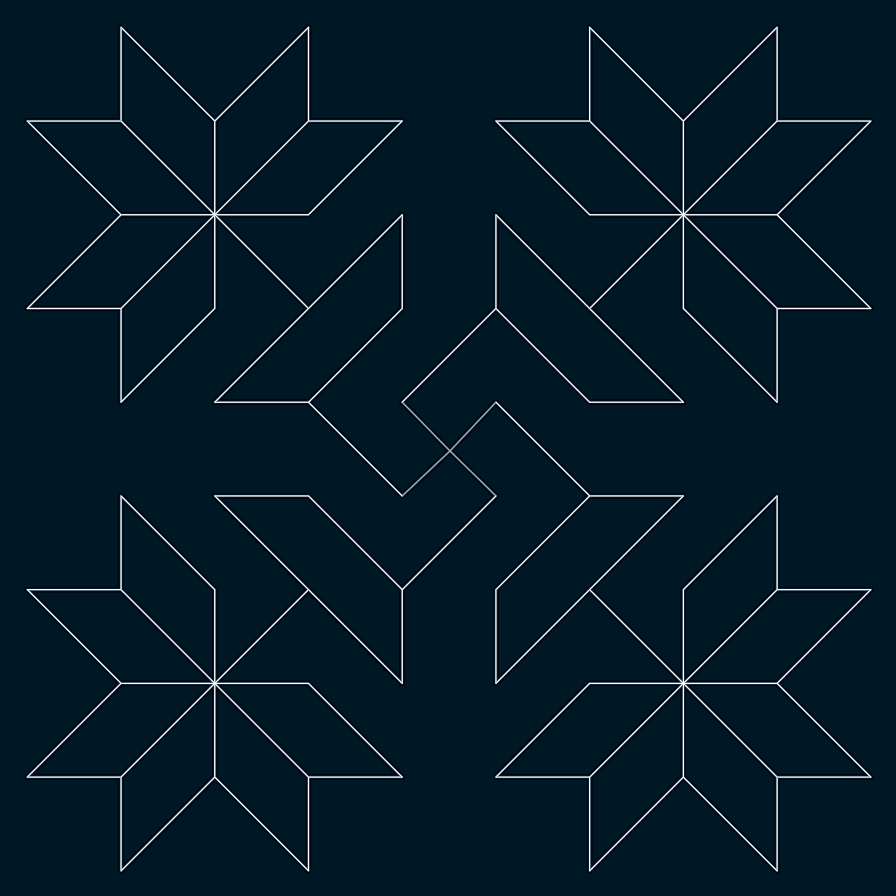
A WebGL 2 fragment shader for this pattern:

```glsl
#version 300 es
precision highp float;
// Four outlined eight-point stars around interlocking chevrons, on dark navy.
// Folding the plane reduces stars and chevrons to a few segments; a rotation
// loop adds the links that turn around the middle.
uniform vec2 u_resolution;
out vec4 fragColor;

float segment(vec2 p, vec2 a, vec2 b) {
    vec2 ab = b - a;
    vec2 ap = p - a;
    return length(ap - ab * clamp(dot(ap, ab) / dot(ab, ab), 0.0, 1.0));
}

// Mirror across the diagonal so that x >= y.
vec2 foldDiagonal(vec2 p) {
    return p.y > p.x ? p.yx : p;
}

// Star with unit spokes; the two rhombs facing the middle stay open.
float star(vec2 s) {
    vec2 t = foldDiagonal(abs(s));
    float d = min(segment(t, vec2(0.0), vec2(1.0, 0.0)),
                  segment(t, vec2(0.0), vec2(1.0)));
    if (s.x >= 0.0 || s.y >= 0.0) {
        d = min(d, segment(t, vec2(1.0, 0.0), vec2(2.0, 1.0)));
        d = min(d, segment(t, vec2(1.0), vec2(2.0, 1.0)));
    }
    return d;
}

// Trapezoid chevron between a star and the middle.
float chevron(vec2 q) {
    q = foldDiagonal(q);
    float d = segment(q, vec2(1.5, 0.5), vec2(2.5, 0.5));
    d = min(d, segment(q, vec2(1.0), vec2(1.5, 0.5)));
    return min(d, segment(q, vec2(1.5), vec2(2.5, 0.5)));
}

// Box-filtered coverage of a thin line; distance and pixel in canvas units.
float coverage(float d, float pixel) {
    float halfWidth = 0.00077;
    float hi = min(d + 0.5 * pixel, halfWidth);
    float lo = max(d - 0.5 * pixel, -halfWidth);
    return max(hi - lo, 0.0) / pixel;
}

void main() {
    float size = min(u_resolution.x, u_resolution.y);
    float pixel = 1.0 / size;
    float unit = 0.1046;
    vec2 uv = (gl_FragCoord.xy - 0.5 * u_resolution) / size;
    vec2 p = (uv - vec2(0.0012, -0.0012)) / unit;

    // Mirrored stars and chevrons
    vec2 q = abs(p);
    float bright = min(star(q - 2.5), chevron(q));

    // Rotating links, and a fainter cross with a slightly shifted crossing
    float faint = 1e3;
    vec2 r = p;
    vec2 crossing = vec2(0.01, -0.02);
    for (int i = 0; i < 4; i++) {
        bright = min(bright, segment(r, vec2(0.5, 1.5), vec2(-0.5, 0.5)));
        faint = min(faint, segment(r, vec2(0.5), crossing));
        r = vec2(-r.y, r.x);
        crossing = vec2(-crossing.y, crossing.x);
    }
    bright *= unit;
    faint *= unit;

    // White lines with a narrow dark rim
    float line = max(coverage(bright, pixel), 0.68 * coverage(faint, pixel));
    float d = min(bright, faint);
    float rim = smoothstep(0.0016, 0.0022, d) * (1.0 - smoothstep(0.003, 0.0036, d));
    vec3 color = mix(vec3(0.0, 0.09, 0.15), vec3(0.0, 0.02, 0.08), rim);
    fragColor = vec4(mix(color, vec3(1.0), line), 1.0);
}
```
